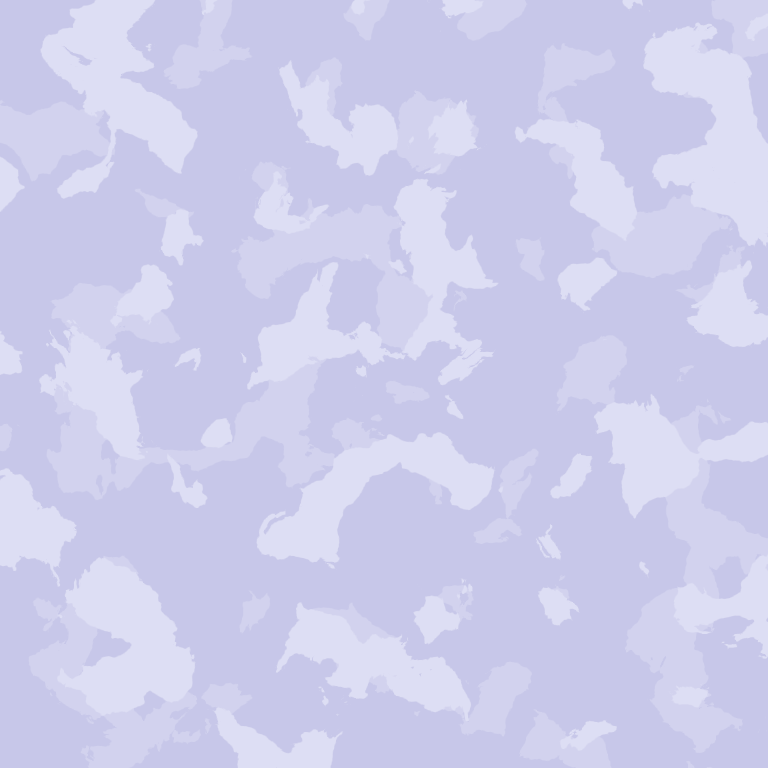
Reproduce this pattern procedurally as a WebGL 2 fragment shader.

```glsl
#version 300 es
precision highp float;
precision highp int;
// Soft lavender camouflage: two independent layers of torn patches on a plain ground.
// Each layer is a domain-warped fractal gradient noise cut at a threshold;
// the octave gain drifts over the canvas, so edges run from smooth to ragged.

#define PATCH_SCALE 7.6     // noise cells across the canvas
#define OCTAVES 6
#define GAIN 0.45           // mean amplitude ratio between octaves
#define GAIN_DRIFT 0.22     // local change of that ratio
#define WARP 0.34           // displacement, in noise cells
#define MID_LEVEL 0.20      // cut of the middle layer
#define LIGHT_LEVEL 0.195   // cut of the light layer
#define GROUND_COLOR vec3(0.780, 0.780, 0.912)
#define MID_COLOR vec3(0.824, 0.825, 0.934)
#define LIGHT_COLOR vec3(0.867, 0.870, 0.955)

uniform vec2 u_resolution;
out vec4 fragColor;

// Integer hash of a lattice cell to a unit gradient vector
vec2 cellGradient(vec2 cell) {
    uvec2 h = uvec2(ivec2(cell)) * 1664525u + 1013904223u;
    h.x += h.y * 1664525u;
    h.y += h.x * 1664525u;
    h ^= h >> 16u;
    h.x += h.y * 1664525u;
    h.y += h.x * 1664525u;
    h ^= h >> 16u;
    vec2 v = vec2(h & 0xffffu) / 32767.5 - 1.0;
    return normalize(v + 1e-5);
}

// Gradient noise with quintic interpolation, roughly -0.7 to 0.7
float gradientNoise(vec2 p) {
    vec2 cell = floor(p);
    vec2 f = p - cell;
    vec2 w = f * f * f * (f * (f * 6.0 - 15.0) + 10.0);
    vec2 right = vec2(1.0, 0.0);
    vec2 up = vec2(0.0, 1.0);
    float a = dot(cellGradient(cell), f);
    float b = dot(cellGradient(cell + right), f - right);
    float c = dot(cellGradient(cell + up), f - up);
    float d = dot(cellGradient(cell + 1.0), f - 1.0);
    return mix(mix(a, b, w.x), mix(c, d, w.x), w.y);
}

// Fractal sum; each octave is turned to hide the lattice
float fractalNoise(vec2 p, float gain) {
    const mat2 turn = mat2(1.6, 1.2, -1.2, 1.6);
    float sum = 0.0;
    float amplitude = 1.0;
    for (int i = 0; i < OCTAVES; i++) {
        sum += amplitude * gradientNoise(p);
        p = turn * p + 17.3;
        amplitude *= gain;
    }
    return sum;
}

// Height field of one layer, with warped coordinates
float patchField(vec2 p) {
    vec2 shift = vec2(fractalNoise(p + 31.7, GAIN), fractalNoise(p + 73.1, GAIN));
    float gain = GAIN + GAIN_DRIFT * gradientNoise(p * 0.8 + 11.4);
    return fractalNoise(p + WARP * shift, gain);
}

// Antialiased coverage of the field above a level
float coverage(float field, float level) {
    float halfWidth = max(0.7 * fwidth(field), 1e-4);
    return smoothstep(-halfWidth, halfWidth, field - level);
}

void main() {
    vec2 p = PATCH_SCALE * gl_FragCoord.xy / u_resolution.y;

    float midMask = coverage(patchField(p + vec2(140.6, 52.2)), MID_LEVEL);
    float lightMask = coverage(patchField(p + vec2(8.3, 219.5)), LIGHT_LEVEL);

    vec3 color = mix(GROUND_COLOR, MID_COLOR, midMask);
    color = mix(color, LIGHT_COLOR, lightMask);
    fragColor = vec4(color, 1.0);
}
```
